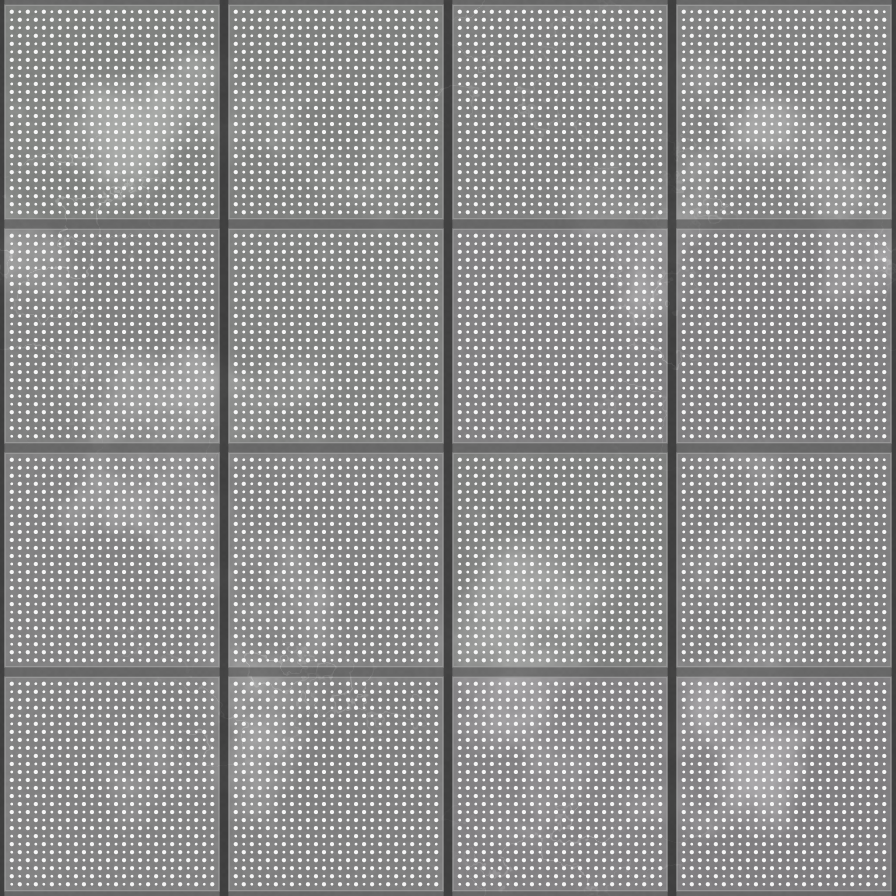
A Shadertoy shader for this texture:

```glsl
#define PANELS 4.0
#define HOLES 26.0
#define HOLE_PITCH 0.0358
#define HOLE_RADII vec2(0.0061, 0.0093)
#define GAP_HALF vec2(0.0195, 0.0205)
#define EDGE_WIDTH 0.006
#define PANEL_COLOR vec3(0.505)
#define EDGE_COLOR vec3(0.62)
#define HOLE_COLOR vec3(0.965)
#define GAP_DARK vec3(0.25)
#define GAP_LIGHT vec3(0.405)
#define WEAR 0.16

float hash(vec2 p) {
    return fract(sin(dot(p, vec2(127.1, 311.7))) * 43758.5453);
}

// Value noise that wraps after a whole number of cells
float noise(vec2 p, float period) {
    vec2 i = floor(p), f = fract(p);
    f = f * f * (3.0 - 2.0 * f);
    vec2 a = mod(i, period), b = mod(i + 1.0, period);
    return mix(mix(hash(a), hash(vec2(b.x, a.y)), f.x),
               mix(hash(vec2(a.x, b.y)), hash(b), f.x), f.y);
}

float fbm(vec2 uv, float period) {
    float sum = 0.0, amplitude = 0.5;
    for (int i = 0; i < 5; i++) {
        sum += amplitude * noise(uv * period, period);
        period *= 2.0;
        amplitude *= 0.5;
    }
    return sum;
}

// Antialiased coverage of a signed distance
float fill(float d, float pixel) {
    return clamp(0.5 - d / pixel, 0.0, 1.0);
}

void mainImage(out vec4 fragColor, in vec2 fragCoord) {
    vec2 uv = fragCoord / iResolution.xy;
    float pixel = PANELS / min(iResolution.x, iResolution.y);
    vec2 panelId = floor(uv * PANELS);
    vec2 local = fract(uv * PANELS) - 0.5;

    // Distances to the gaps and the panel outline
    vec2 border = abs(local) - (0.5 - GAP_HALF);
    float outline = max(border.x, border.y);
    float panel = fill(outline, pixel);
    float rim = panel * (1.0 - fill(outline + EDGE_WIDTH, pixel));

    // Perforation: large and small holes alternate
    vec2 grid = local / HOLE_PITCH + 0.5 * HOLES;
    vec2 cell = floor(grid);
    float large = mod(cell.x + cell.y, 2.0);
    float radius = mix(HOLE_RADII.x, HOLE_RADII.y, large);
    float hole = fill(length(fract(grid) - 0.5) * HOLE_PITCH - radius, pixel);
    vec2 inside = step(vec2(0.0), cell) * step(cell, vec2(HOLES - 1.0));
    hole *= inside.x * inside.y;

    // Cloudy smudges, fine grain and thin scuffs
    float cloud = smoothstep(0.48, 0.8, fbm(uv, 7.0));
    float grain = noise(uv * 256.0, 256.0) - 0.5;
    float vein = abs(fbm(uv + 0.37, 24.0) - 0.48);
    float scuff = (1.0 - smoothstep(0.0, 0.02, vein))
                * smoothstep(0.5, 0.75, fbm(uv + 0.61, 6.0));

    // Slight tint and brightness shift per panel
    float shift = hash(panelId + 3.7) - 0.5;
    vec3 tint = vec3(0.006, -0.008, 0.010) * shift
              + 0.012 * (hash(panelId + 9.2) - 0.5);

    vec3 metal = PANEL_COLOR + tint + WEAR * cloud + 0.02 * grain;
    metal = mix(metal, EDGE_COLOR, 0.8 * rim);
    metal += 0.10 * scuff;

    // The dark vertical gaps run over the lighter horizontal ones
    vec3 gap = mix(GAP_LIGHT, GAP_DARK, 1.0 - fill(border.x, pixel));
    gap += 0.3 * WEAR * cloud + 0.07 * scuff + 0.015 * grain;

    vec3 color = mix(gap, metal, panel);
    color = mix(color, HOLE_COLOR, hole);
    fragColor = vec4(color, 1.0);
}
```
